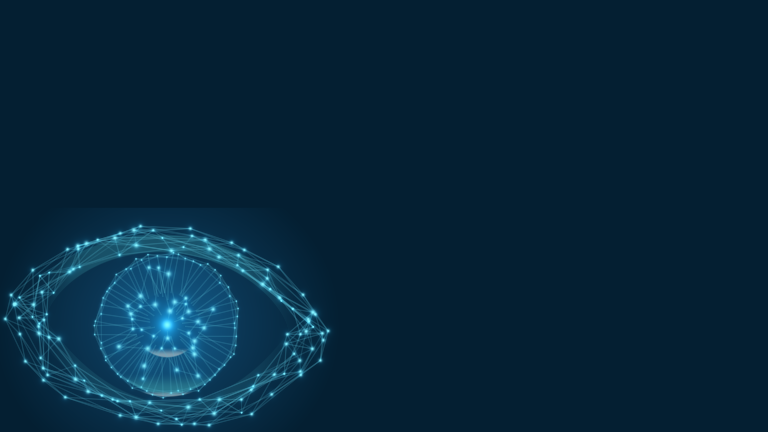
A Shadertoy shader for this background:

```glsl
// A glowing wireframe eye in the lower left corner of a dark navy field.
// Lids are a fine woven mesh of jittered nodes on almond curves inside a loose
// outer web; the iris has spokes, rim chords and scattered points of light.

const float TAU = 6.2831853;
const vec2 EYE = vec2(0.387, 0.248);
const float IRIS_R = 0.168;
const float PUPIL_R = 0.075;
const int LID_NODES = 84;
const int WEB_NODES = 28;
const int RIM_NODES = 60;
const int IRIS_NODES = 34;

const vec3 NAVY = vec3(0.014, 0.122, 0.196);
const vec3 HALO = vec3(0.05, 0.16, 0.24);
const vec3 IRIS_BLUE = vec3(0.07, 0.35, 0.53);
const vec3 TEAL = vec3(0.20, 0.54, 0.60);
const vec3 PALE = vec3(0.60, 0.68, 0.72);
const vec3 THREAD = vec3(0.32, 0.71, 0.80);
const vec3 SPARK = vec3(0.10, 0.68, 0.86);
const vec3 CORE = vec3(0.58, 0.97, 1.0);

float hash(float n) { return fract(sin(n * 127.1 + 3.7) * 4375.85); }

vec2 polar(float r, float a) { return r * vec2(cos(a), sin(a)); }

// Antialiased thin line between a and b
float thread(vec2 p, vec2 a, vec2 b, float px) {
    vec2 d = b - a, q = p - a;
    float dist = length(q - d * clamp(dot(q, d) / dot(d, d), 0.0, 1.0));
    return 1.0 - smoothstep(0.0002, 0.0005 + px, dist);
}

// x: soft halo, y: bright core
vec2 spark(vec2 p, vec2 c, float size) {
    float d = length(p - c) / size;
    return vec2(exp(-d * 0.85), exp(-d * d));
}

// Lid edge height at x; lane 0 is the inner edge, 1 the outer edge
float lidHeight(float x, float lane, float side) {
    float u = x / mix(0.28, 0.37, lane);
    float height = side > 0.0 ? mix(0.168, 0.226, lane) : mix(0.180, 0.236, lane);
    float bend = side > 0.0 ? 0.65 : mix(0.9, 0.65, lane);
    return side * height * pow(max(1.0 - u * u, 0.0001), bend);
}

// Point on a lid lane
vec2 lidPoint(float turn, float lane) {
    float a = turn * TAU;
    float x = cos(a) * mix(0.28, 0.37, lane);
    return vec2(x, lidHeight(x, lane, sign(sin(a))) - 0.05 * x);
}

vec2 lidNode(int i) {
    float k = mod(float(i), float(LID_NODES));
    return lidPoint((k + 0.9 * hash(k + 90.0)) / float(LID_NODES), 0.95 * hash(k));
}

vec2 webNode(int i) {
    float k = mod(float(i), float(WEB_NODES));
    return lidPoint((k + 0.8 * hash(k + 30.0)) / float(WEB_NODES), 0.8 + 0.32 * hash(k + 11.0));
}

vec2 rimNode(int i) {
    float k = mod(float(i), float(RIM_NODES));
    return polar(IRIS_R * (0.92 + 0.09 * hash(k + 20.0)),
                 (k + 0.6 * hash(k + 5.0)) / float(RIM_NODES) * TAU);
}

vec2 irisNode(int i) {
    float k = mod(float(i), float(IRIS_NODES));
    return polar(mix(0.03, 0.142, hash(k + 41.0)),
                 (k + 0.8 * hash(k + 63.0)) / float(IRIS_NODES) * TAU);
}

// Translucent crescent between two lanes of a lid
float lidBand(vec2 p, float side, float outer, float px) {
    float lo = abs(lidHeight(p.x, 0.0, side)), hi = abs(lidHeight(p.x, outer, side));
    float y = (p.y + 0.05 * p.x) * side;
    return smoothstep(-px, px, y - lo) * smoothstep(-px, px, hi - y)
         * (1.0 - smoothstep(0.16, 0.31, abs(p.x)));
}

// Disc segment lit from below, fading upwards
float lowerGlow(vec2 p, float r, float depth, float px) {
    float disc = 1.0 - smoothstep(r - px, r + px, length(p));
    return disc * (1.0 - smoothstep(-r + depth * 0.2, -r + depth, p.y));
}

vec3 drawIris(vec3 col, vec2 p, float px) {
    float r = length(p);
    float disc = 1.0 - smoothstep(IRIS_R - 0.012, IRIS_R, r);
    col = mix(col, IRIS_BLUE, disc * mix(0.85, 0.45, r / IRIS_R));
    col = mix(col, TEAL, 0.7 * lowerGlow(p, 0.160, 0.05, px));
    col = mix(col, PALE, 0.75 * lowerGlow(p, 0.166, 0.014, px));
    float pupil = 1.0 - smoothstep(PUPIL_R - px, PUPIL_R + px, r);
    col = mix(col, vec3(0.05, 0.30, 0.48), 0.6 * pupil);
    col = mix(col, PALE, 0.8 * lowerGlow(p, PUPIL_R, 0.023, px));
    return col + vec3(0.07, 0.46, 0.60) * exp(-r / 0.019);
}

void mainImage(out vec4 fragColor, in vec2 fragCoord) {
    float px = 1.0 / iResolution.y;
    vec2 uv = fragCoord * px, p = uv - EYE;
    vec3 col = NAVY;

    // Halo, cut off by a straight upper edge
    float halo = max(0.0, 1.0 - length(p / vec2(0.40, 0.37)));
    col += HALO * halo * (1.0 - smoothstep(0.518, 0.518 + px, uv.y));

    if (abs(p.x) < 0.43 && abs(p.y) < 0.30) {
        col = mix(col, TEAL, 0.36 * lidBand(p, 1.0, 0.7, px));
        col = mix(col, TEAL, 0.20 * lidBand(p, -1.0, 0.45, px));
        col = drawIris(col, p, px);

        float lines = 0.0;
        vec2 light = vec2(0.0);
        // Woven lids, each strand with its own faintness
        for (int i = 0; i < LID_NODES; i++) {
            vec2 a = lidNode(i);
            float faint = 0.14 + 0.2 * hash(float(i) + 17.0);
            lines += faint * thread(p, a, lidNode(i + 1), px);
            lines += faint * thread(p, a, lidNode(i + 4), px);
            lines += faint * thread(p, a, lidNode(i + 7), px);
            light += spark(p, a, 0.002 + 0.0032 * hash(float(i) + 60.0));
        }
        // Loose outer web, tied to the lids
        for (int i = 0; i < WEB_NODES; i++) {
            vec2 a = webNode(i);
            int near = i * LID_NODES / WEB_NODES;
            lines += 0.26 * thread(p, a, webNode(i + 1), px);
            lines += 0.22 * thread(p, a, webNode(i + 2), px);
            lines += 0.22 * thread(p, a, lidNode(near + 5), px);
            light += spark(p, a, 0.0037);
        }
        // Iris rim and spokes
        for (int i = 0; i < RIM_NODES; i++) {
            vec2 a = rimNode(i);
            vec2 foot = polar(PUPIL_R, atan(a.y, a.x) + 0.4 * hash(float(i) + 8.0) - 0.2);
            lines += 0.22 * thread(p, a, rimNode(i + 1), px);
            lines += 0.18 * thread(p, a, rimNode(i + 4), px);
            lines += 0.22 * thread(p, a, foot, px);
            light += 0.55 * spark(p, a, 0.0021);
        }
        // Scattered points in the iris, tied inwards and to neighbours
        for (int i = 0; i < IRIS_NODES; i++) {
            vec2 a = irisNode(i);
            lines += 0.24 * thread(p, a, a * 0.5, px);
            lines += 0.22 * thread(p, a, irisNode(i + 2), px);
            light += 0.95 * spark(p, a, 0.003 + 0.003 * hash(float(i) + 77.0));
        }
        light += spark(p, vec2(0.0), 0.009);

        col = mix(col, THREAD, 1.0 - exp(-lines));
        col += SPARK * 0.42 * min(light.x, 1.5);
        col = mix(col, CORE, 0.8 * min(light.y, 1.0));
    }
    fragColor = vec4(clamp(col, 0.0, 1.0), 1.0);
}
```
